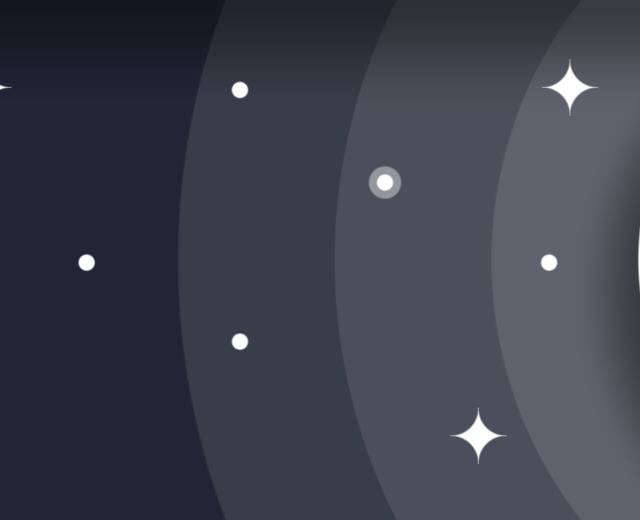
A Shadertoy shader for this background:

```glsl
const vec3 NIGHT = vec3(0.130, 0.150, 0.212);
const vec3 BAND_COLORS[3] = vec3[3](
    vec3(0.220, 0.239, 0.290), vec3(0.300, 0.311, 0.357), vec3(0.372, 0.382, 0.422));
const vec3 STAR_COLOR = vec3(1.0);

// Lengths are in canvas heights
const vec2 RING_CENTER = vec2(1.756, 0.5);
const float RING_OUTER = 1.4135;
const float RING_STEP = 0.3013;
const float DISC_RADIUS = 0.5284;

const vec2 SHADOW_CENTER = vec2(1.756, 0.44);
const float SHADOW_INNER = 0.50;
const float SHADOW_OUTER = 0.66;
const float SHADOW_STRENGTH = 0.42;
const float TOP_SHADE_START = 0.78;
const float TOP_SHADE_STRENGTH = 0.40;

const vec2 DOTS[5] = vec2[5](
    vec2(0.1667, 0.495), vec2(0.4615, 0.827), vec2(0.4615, 0.343),
    vec2(1.056, 0.495), vec2(0.7404, 0.649));
const int HALO_DOT = 4;
const float DOT_RADIUS = 0.0155;
const float HALO_RADIUS = 0.031;
const float HALO_STRENGTH = 0.40;

const vec2 SPARKLES[3] = vec2[3](
    vec2(1.096, 0.832), vec2(0.920, 0.162), vec2(-0.032, 0.832));
const float SPARKLE_SIZE = 0.053;
const float SOFTNESS = 0.0025;

// Coverage of a shape from its signed distance
float coverage(float dist) {
    float edge = max(SOFTNESS, 0.75 / iResolution.y);
    return 1.0 - smoothstep(-edge, edge, dist);
}

// Four-pointed star: a square with a circle cut from each corner
float sparkleDistance(vec2 p, float size) {
    p = abs(p);
    return max(size - length(p - size), max(p.x, p.y) - size);
}

vec3 background(vec2 p) {
    vec3 color = NIGHT;
    float ringDistance = length(p - RING_CENTER);

    // Concentric bands
    for (int i = 0; i < 3; i++) {
        float radius = RING_OUTER - float(i) * RING_STEP;
        color = mix(color, BAND_COLORS[i], coverage(ringDistance - radius));
    }

    // Soft shadow below the disc, then shade along the top
    float shadow = 1.0 - smoothstep(SHADOW_INNER, SHADOW_OUTER, length(p - SHADOW_CENTER));
    color *= 1.0 - SHADOW_STRENGTH * shadow;
    color *= 1.0 - TOP_SHADE_STRENGTH * smoothstep(TOP_SHADE_START, 1.0, p.y);

    return mix(color, STAR_COLOR, coverage(ringDistance - DISC_RADIUS));
}

void mainImage(out vec4 fragColor, in vec2 fragCoord) {
    vec2 p = fragCoord / iResolution.y;
    vec3 color = background(p);

    // Halo and round stars
    float halo = coverage(length(p - DOTS[HALO_DOT]) - HALO_RADIUS);
    color = mix(color, STAR_COLOR, HALO_STRENGTH * halo);
    float stars = 0.0;
    for (int i = 0; i < 5; i++) {
        stars = max(stars, coverage(length(p - DOTS[i]) - DOT_RADIUS));
    }

    // Four-pointed stars
    for (int i = 0; i < 3; i++) {
        stars = max(stars, coverage(sparkleDistance(p - SPARKLES[i], SPARKLE_SIZE)));
    }

    fragColor = vec4(mix(color, STAR_COLOR, stars), 1.0);
}
```
